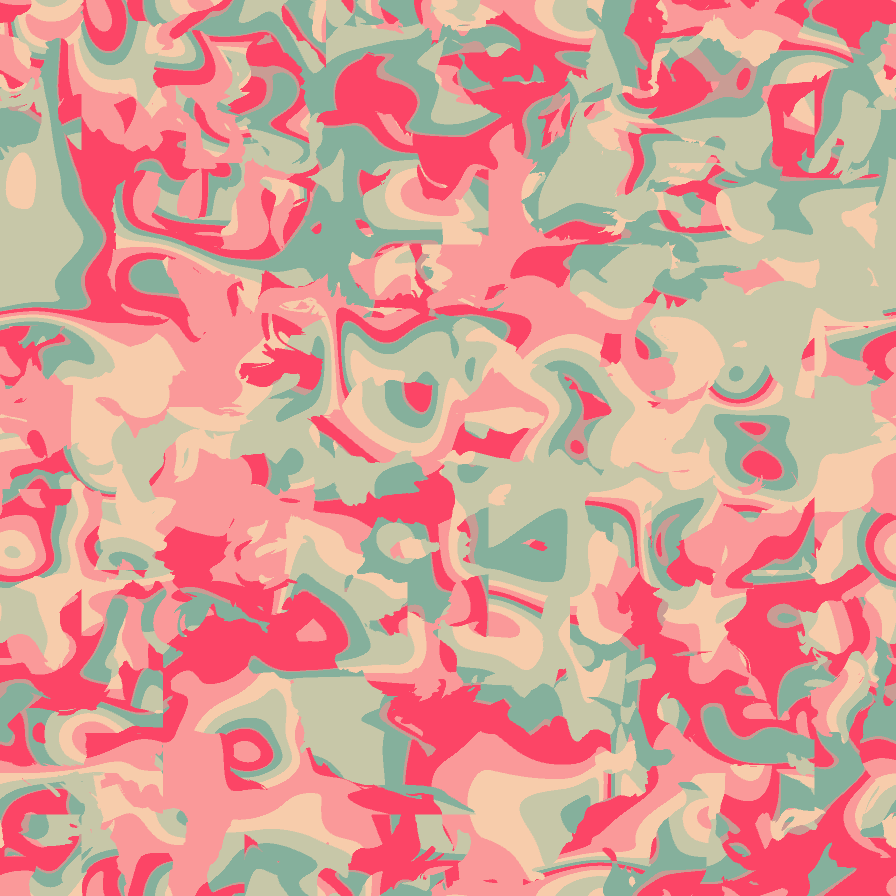
This pattern is drawn by a Shadertoy shader. Its source:

```glsl
const float BAND_CELLS = 10.0;    // noise cells across the canvas, per colour field
const float BAND_CYCLES = 1.9;    // palette cycles over the noise range
const float BAND_CURL = 0.23;     // curl of the smooth band edges
const float PATCH_CELLS = 13.0;   // size of the overlapping patches
const float PATCH_LEVELS = 4.0;   // number of stacked patch levels
const float PATCH_PHASE = 0.37;   // palette shift from one level to the next
const vec2 PATCH_SHIFT = vec2(0.37, 0.61);
const float RAGGED_CURL = 0.25;   // curl of the torn edges
const float CUT_CELLS = 11.0;     // grid of the straight cuts
const float CUT_SHARE = 0.16;
const float CUT_HEIGHT = 0.3;
const float SPIN = 9.4;           // radians of swirl over the noise range

const vec3 SAGE = vec3(0.78, 0.78, 0.66);
const vec3 TEAL = vec3(0.52, 0.69, 0.61);
const vec3 MAUVE = vec3(0.79, 0.61, 0.58);
const vec3 RED = vec3(0.99, 0.27, 0.40);
const vec3 PINK = vec3(0.98, 0.60, 0.60);
const vec3 PEACH = vec3(0.97, 0.80, 0.67);

// Four hashes at once, without sine
vec4 hash(vec4 x, vec4 y, float seed) {
    vec4 a = fract((x + seed * 17.3) * 0.1031);
    vec4 b = fract((y + seed * 29.7) * 0.1031);
    vec4 d = a * (b + 33.33) + b * (a + 33.33) + a * (a + 33.33);
    return fract((a + b + 2.0 * d) * (a + d));
}

// Value noise, periodic over the unit square
float noise(vec2 p, float n, float seed) {
    vec2 g = p * n;
    vec2 cell = floor(g);
    vec2 f = g - cell;
    f = f * f * (3.0 - 2.0 * f);
    vec2 a = floor(mod(cell + 0.5, n));
    vec2 b = floor(mod(cell + 1.5, n));
    vec4 h = hash(vec4(a.x, b.x, a.x, b.x), vec4(a.y, a.y, b.y, b.y), seed);
    vec2 rows = mix(h.xz, h.yw, f.x);
    return mix(rows.x, rows.y, f.y);
}

// Push the point along a direction that turns with the noise
vec2 swirl(vec2 p, float n, float curl, float seed) {
    float angle = SPIN * noise(p, n, seed);
    return p + curl / n * vec2(cos(angle), sin(angle));
}

// Ramps in a few cells, each ending in one straight edge
float cutRamp(vec2 p, float seed) {
    vec2 g = p * CUT_CELLS;
    vec2 f = fract(g);
    vec2 cell = floor(mod(floor(g) + 0.5, CUT_CELLS));
    float chosen = step(hash(vec4(cell.x), vec4(cell.y), seed).x, CUT_SHARE);
    return chosen * f.x * f.x * 4.0 * f.y * (1.0 - f.y);
}

// Level of the torn patch covering the point
float patchLevel(vec2 p) {
    float curl = RAGGED_CURL * mix(0.5, 1.15, smoothstep(0.25, 0.7, noise(p, 9.0, 1.0)));
    vec2 q = swirl(p, 12.0, curl, 2.0);
    q = swirl(q, 30.0, curl, 3.0);
    q = swirl(q, 75.0, curl, 4.0);
    float height = noise(q, PATCH_CELLS, 5.0);
    height += CUT_HEIGHT * (cutRamp(p, 6.0) - cutRamp(p.yx, 7.0));
    return floor(height * PATCH_LEVELS);
}

// Cyclic palette, split by the share of each colour
vec3 paletteColor(float t) {
    vec3 color = mix(SAGE, TEAL, step(0.22, t));
    color = mix(color, MAUVE, step(0.385, t));
    color = mix(color, RED, step(0.41, t));
    color = mix(color, PINK, step(0.60, t));
    return mix(color, PEACH, step(0.81, t));
}

// Smooth curled bands, shifted in place and hue by the patch level
vec3 pattern(vec2 p) {
    float level = patchLevel(p);
    vec2 q = swirl(p + level * PATCH_SHIFT, BAND_CELLS, BAND_CURL, 8.0);
    float phase = BAND_CYCLES * noise(q, BAND_CELLS, 9.0)
                + noise(p, 4.0, 10.0) + level * PATCH_PHASE;
    return paletteColor(fract(phase));
}

void mainImage(out vec4 fragColor, in vec2 fragCoord) {
    // Two diagonal samples smooth the edges
    vec2 offset = vec2(0.25, 0.2);
    vec3 color = pattern((fragCoord - offset) / iResolution.xy)
               + pattern((fragCoord + offset) / iResolution.xy);
    fragColor = vec4(0.5 * color, 1.0);
}
```
